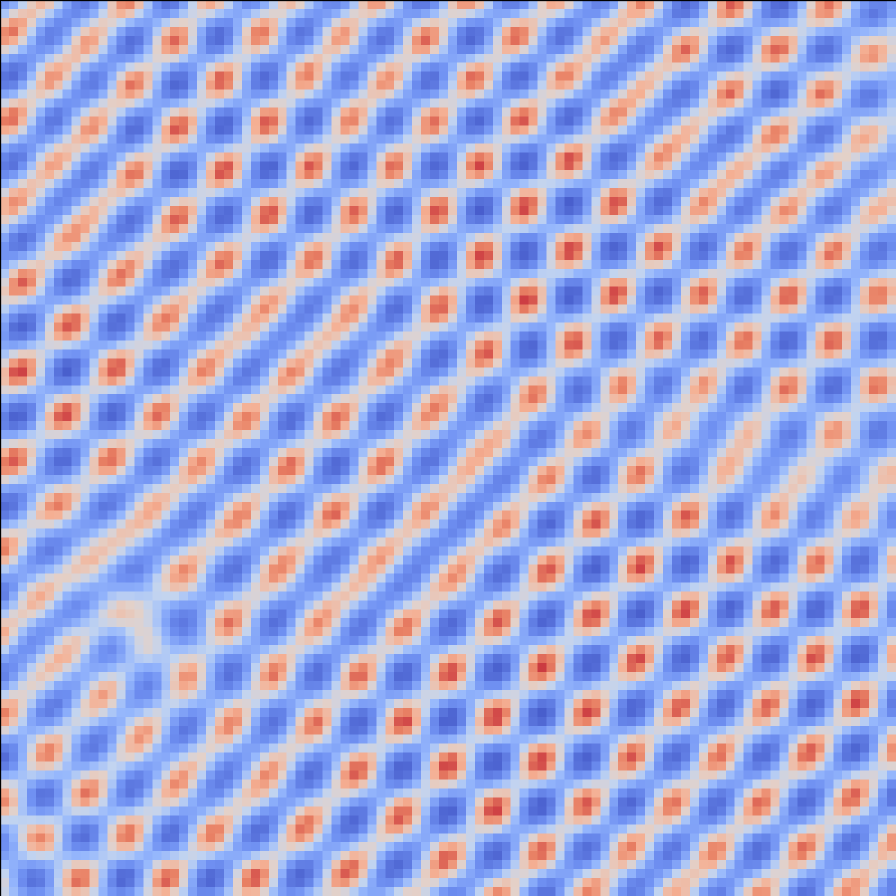
This pattern is drawn by a WebGL 1 fragment shader. Its source:

```glsl
precision highp float;

uniform vec2 u_resolution;

const float CELLS = 100.0;                      // grid cells across the canvas
const vec2 STRIPE_FREQ = vec2(10.0, -9.7);      // cycles per canvas, across the stripes
const vec2 BREAK_FREQ = vec2(9.1, 9.6);         // cycles per canvas, along the stripes
const float STRIPE_SPREAD = 1.5;                // how far the wave vectors stray
const float BREAK_SPREAD = 2.0;
const float STRIPE_SOFTNESS = 0.08;             // low: even strength everywhere
const float BREAK_SOFTNESS = 1.5;               // high: strength comes and goes
const float BREAK_STRENGTH = 0.86;              // cuts stripes into spots
const float GRAIN = 0.10;
const float FRAME_WIDTH = 0.0013;

const vec3 DEEP_BLUE = vec3(0.23, 0.30, 0.75);
const vec3 BLUE      = vec3(0.44, 0.57, 0.95);
const vec3 SKY       = vec3(0.59, 0.72, 0.99);
const vec3 PALE      = vec3(0.76, 0.83, 0.94);
const vec3 SAND      = vec3(0.89, 0.82, 0.79);
const vec3 SALMON    = vec3(0.96, 0.69, 0.58);
const vec3 RED       = vec3(0.91, 0.50, 0.39);
const vec3 CRIMSON   = vec3(0.71, 0.02, 0.15);

const float TAU = 6.2831853;
const int MODES = 7;
const int SUBSAMPLES = 2;

float hash(vec2 p) {
  return fract(sin(dot(p, vec2(127.1, 311.7))) * 43758.5453);
}

// Sum of similar plane waves, levelled by its own envelope.
float waveTrain(vec2 p, vec2 freq, float spread, float softness, float seed) {
  vec2 sum = vec2(0.0);
  for (int i = 0; i < MODES; i++) {
    vec2 key = vec2(float(i) + 1.0, seed);
    vec2 stray = vec2(hash(key), hash(key + 17.3)) * 2.0 - 1.0;
    float phase = TAU * (dot(p, freq + spread * stray) + hash(key + 41.9));
    sum += vec2(cos(phase), sin(phase));
  }
  sum /= sqrt(float(MODES));
  return sum.x / sqrt(dot(sum, sum) + softness);
}

// Stripes broken into dashes and spots where the crossing wave is strong.
float concentration(vec2 cell) {
  vec2 p = (cell + 0.5) / CELLS;
  float stripes = waveTrain(p, STRIPE_FREQ, STRIPE_SPREAD, STRIPE_SOFTNESS, 3.0);
  float breaks = waveTrain(p, BREAK_FREQ, BREAK_SPREAD, BREAK_SOFTNESS, 8.0);
  return stripes + BREAK_STRENGTH * breaks + GRAIN * (hash(cell) - 0.5);
}

float ramp(float from, float to, float x) {
  return clamp((x - from) / (to - from), 0.0, 1.0);
}

vec3 coolToWarm(float level) {
  vec3 color = mix(DEEP_BLUE, BLUE, ramp(-2.0, -0.8, level));
  color = mix(color, SKY, ramp(-0.8, -0.18, level));
  color = mix(color, PALE, ramp(-0.18, 0.25, level));
  color = mix(color, SAND, ramp(0.25, 0.6, level));
  color = mix(color, SALMON, ramp(0.6, 1.0, level));
  color = mix(color, RED, ramp(1.0, 1.33, level));
  return mix(color, CRIMSON, ramp(1.33, 1.95, level));
}

void main() {
  // Average subsamples to smooth the cell borders.
  vec3 color = vec3(0.0);
  for (int j = 0; j < SUBSAMPLES; j++) {
    for (int i = 0; i < SUBSAMPLES; i++) {
      vec2 offset = (vec2(float(i), float(j)) + 0.5) / float(SUBSAMPLES) - 0.5;
      vec2 uv = (gl_FragCoord.xy + offset) / u_resolution;
      color += coolToWarm(concentration(floor(uv * CELLS)));
    }
  }
  color /= float(SUBSAMPLES * SUBSAMPLES);

  // Thin dark line along the left and top edges.
  vec2 uv = gl_FragCoord.xy / u_resolution;
  float edge = min(uv.x, 1.0 - uv.y);
  float frame = clamp(0.5 + (FRAME_WIDTH - edge) * u_resolution.x, 0.0, 1.0);
  gl_FragColor = vec4(color * (1.0 - frame), 1.0);
}
```
